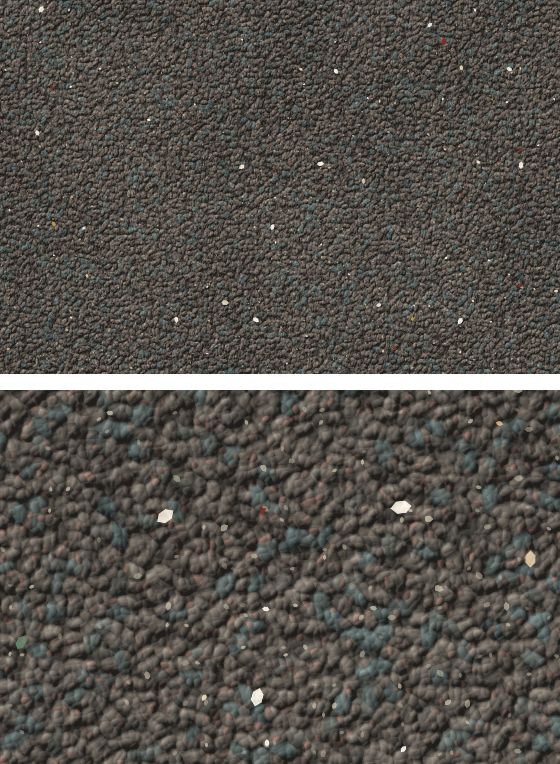
Top: the whole. Bottom: its middle third, enlarged.
This texture is drawn by a WebGL 1 fragment shader. Its source:

```glsl
precision highp float;
// Sunlit asphalt: packed dark stone grains with relief, glints and scattered mineral chips.
uniform vec2 u_resolution;

// Scales are cells per canvas height.
const float COARSE_SCALE = 72.0;
const float FINE_SCALE = 145.0;
const float GRIT_SCALE = 190.0;
const float GLINT_SCALE = 115.0;
const float CHIP_SCALE = 24.0;
const float BLOTCH_SCALE = 5.0;

const vec2 LIGHT_DIR = vec2(-0.45, 0.89);
const float LIGHT_STEP = 0.28;
const float COARSE_RELIEF = 0.25;
const float FINE_RELIEF = 0.19;
const float CREASE_DEPTH = 0.13;
const float MEAN_HEIGHT = 0.58;
const float GRIT_CONTRAST = 0.11;
const float GRAIN_CONTRAST = 0.08;
const float BLOTCH_CONTRAST = 0.05;
const float GLINT_SHARE = 0.07;
const float CHIP_SHARE = 0.11;

const float BASE_TONE = 0.318;
const float DARKEST_TONE = 0.12;
const vec3 STONE_TINT = vec3(1.03, 0.965, 0.89);
const vec3 TEAL_TINT = vec3(0.86, 1.02, 1.01);
const vec3 RUST_TINT = vec3(1.17, 0.92, 0.83);
const vec3 GLINT_COLOR = vec3(0.80, 0.77, 0.68);
const vec3 WHITE_CHIP = vec3(0.93, 0.91, 0.86);
const vec3 TAN_CHIP = vec3(0.78, 0.65, 0.48);
const vec3 RED_CHIP = vec3(0.50, 0.19, 0.15);
const vec3 GREEN_CHIP = vec3(0.40, 0.50, 0.42);
const vec3 YELLOW_CHIP = vec3(0.74, 0.63, 0.22);

float hash(vec2 p) {
  return fract(sin(dot(p, vec2(127.1, 311.7))) * 43758.5453);
}

vec2 hash2(vec2 p) {
  return vec2(hash(p), hash(p + 57.3));
}

vec2 rotate(vec2 p, float angle) {
  float c = cos(angle), s = sin(angle);
  return vec2(c * p.x + s * p.y, c * p.y - s * p.x);
}

float valueNoise(vec2 p) {
  vec2 i = floor(p), f = fract(p);
  f = f * f * (3.0 - 2.0 * f);
  return mix(mix(hash(i), hash(i + vec2(1.0, 0.0)), f.x),
             mix(hash(i + vec2(0.0, 1.0)), hash(i + 1.0), f.x), f.y);
}

// Overlapping tilted domes: x is the height, y a random id of the top grain.
vec2 grains(vec2 p) {
  vec2 cell = floor(p);
  vec2 top = vec2(0.0, 0.5);
  for (int y = -1; y <= 1; y++) {
    for (int x = -1; x <= 1; x++) {
      vec2 c = cell + vec2(float(x), float(y));
      float id = hash(c + 19.7);
      vec2 d = rotate(p - c - hash2(c), 6.283 * hash(c + 7.1));
      d *= vec2(0.8, 1.25) / mix(0.55, 0.8, id);
      float h = mix(0.7, 1.0, hash(c + 33.9)) * (1.0 - dot(d, d));
      if (h > top.x) top = vec2(h, id);
    }
  }
  return top;
}

// Slope facing the light, from the height difference one step towards it.
float litSlope(vec2 p, float height) {
  return height - grains(p + LIGHT_DIR * LIGHT_STEP).x;
}

// Coverage of a rare angular flake inside its cell; blur is half a pixel in cells.
float flake(vec2 p, float share, float minSize, float maxSize, float blur) {
  vec2 cell = floor(p);
  vec2 centre = mix(vec2(0.28), vec2(0.72), hash2(cell + 3.3));
  float size = mix(minSize, maxSize, pow(hash(cell + 71.9), 4.0));
  vec2 d = abs(rotate(fract(p) - centre, 6.283 * hash(cell + 11.3)));
  float edge = max(max(d.x * 0.75, d.y * 1.3), (d.x + d.y) * 0.75) - size;
  return step(hash(cell + 91.7), share) * (1.0 - smoothstep(-blur, blur, edge));
}

// Mostly white and tan chips, with a few coloured ones.
vec3 chipColor(float pick) {
  vec3 color = mix(WHITE_CHIP, TAN_CHIP, smoothstep(0.3, 0.75, pick));
  color = mix(color, GREEN_CHIP, step(0.76, pick));
  color = mix(color, RED_CHIP, step(0.86, pick));
  return mix(color, YELLOW_CHIP, step(0.96, pick));
}

void main() {
  vec2 uv = gl_FragCoord.xy / u_resolution.y;
  float halfPixel = 0.6 / u_resolution.y;

  // Relief of two grain sizes
  vec2 coarseP = uv * COARSE_SCALE;
  vec2 fineP = rotate(uv, 0.6) * FINE_SCALE + 13.0;
  vec2 coarse = grains(coarseP);
  vec2 fine = grains(fineP);
  float tone = BASE_TONE + COARSE_RELIEF * litSlope(coarseP, coarse.x)
             + FINE_RELIEF * litSlope(fineP, fine.x)
             + CREASE_DEPTH * (coarse.x - MEAN_HEIGHT);

  // Grain, grit and broad variation of tone
  tone += GRAIN_CONTRAST * (fract(coarse.y * 37.0) - 0.5);
  tone += GRIT_CONTRAST * (valueNoise(uv * GRIT_SCALE) - 0.5);
  tone += BLOTCH_CONTRAST * (valueNoise(uv * BLOTCH_SCALE) - 0.5);

  // Stone hues
  vec3 tint = mix(STONE_TINT, TEAL_TINT, 0.8 * smoothstep(0.78, 0.95, coarse.y));
  tint = mix(tint, RUST_TINT, 0.8 * (1.0 - smoothstep(0.06, 0.16, fine.y)));
  vec3 color = max(tone, DARKEST_TONE) * tint;

  // Small glints, then larger chips
  vec2 glintP = uv * GLINT_SCALE;
  float glint = flake(glintP, GLINT_SHARE, 0.2, 0.42, halfPixel * GLINT_SCALE);
  color = mix(color, GLINT_COLOR, glint * mix(0.3, 0.8, hash(floor(glintP) + 5.9)));
  vec2 chipP = uv * CHIP_SCALE;
  float chip = flake(chipP, CHIP_SHARE, 0.06, 0.19, halfPixel * CHIP_SCALE);
  color = mix(color, chipColor(hash(floor(chipP) + 41.3)) * (1.0 + 0.3 * (tone - BASE_TONE)), chip);

  gl_FragColor = vec4(clamp(color, 0.0, 1.0), 1.0);
}
```
